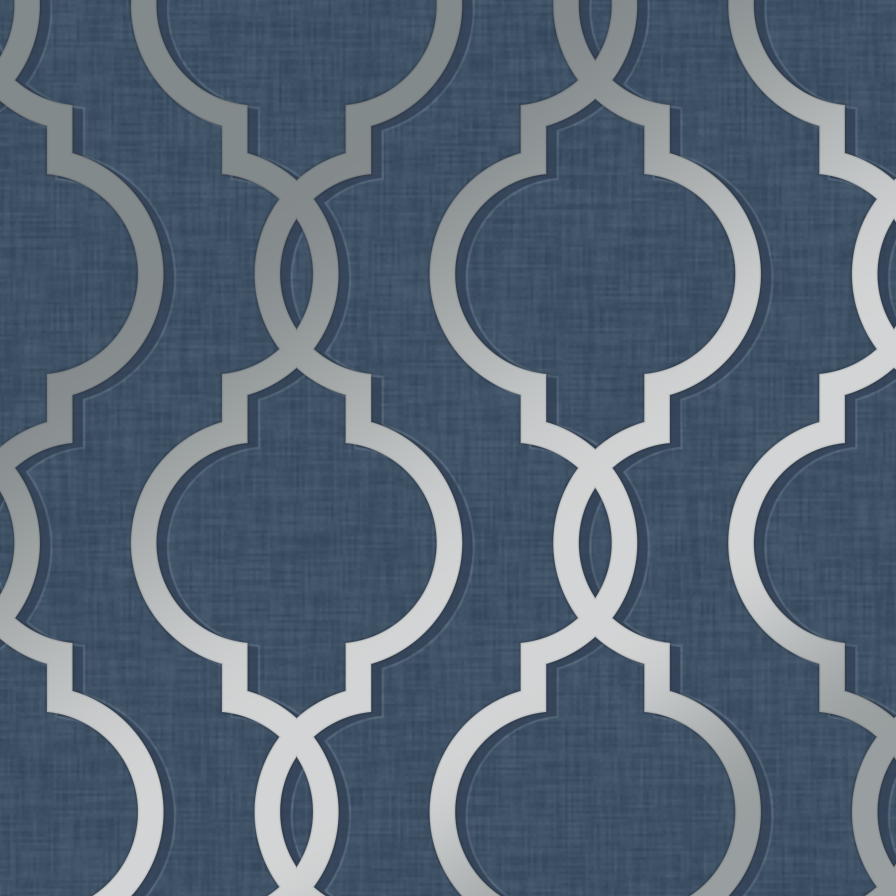
This pattern is drawn by a Shadertoy shader. Its source:

```glsl
#define PERIOD vec2(0.6667, 0.6003)
#define ORIGIN vec2(0.3310, 0.3940)
#define NECK 0.0690
#define RADIUS 0.1263
#define ARC_SHIFT 0.0247
#define HALF_WIDTH 0.0143
#define SHADOW_OFFSET vec2(0.0118, -0.0045)
#define THREADS 310.0
#define WEAVE_DEPTH 0.11
#define BASE_BLUE vec3(0.247, 0.318, 0.397)
#define SHADOW_BLUE vec3(0.212, 0.272, 0.350)

float hash(vec2 p) {
    vec3 q = fract(p.xyx * 0.1031);
    q += dot(q, q.yzx + 33.33);
    return fract((q.x + q.y) * q.z);
}

float noise(vec2 p) {
    vec2 cell = floor(p), f = fract(p);
    f = f * f * (3.0 - 2.0 * f);
    float low = mix(hash(cell), hash(cell + vec2(1, 0)), f.x);
    float high = mix(hash(cell + vec2(0, 1)), hash(cell + vec2(1, 1)), f.x);
    return mix(low, high, f.y);
}

// One ribbon: circular arcs joined by upright steps, antisymmetric about each step
float strand(vec2 q) {
    float u = q.x - NECK;
    float v = abs(q.y);
    if (v > 0.25 * PERIOD.y) {
        v = 0.5 * PERIOD.y - v;
        u = -u;
    }
    float r = length(vec2(u + ARC_SHIFT, v)) - RADIUS;
    float arc = max(abs(r) - HALF_WIDTH, -HALF_WIDTH - u);
    float stepBar = max(abs(u) - HALF_WIDTH, -HALF_WIDTH - r);
    return min(arc, stepBar);
}

// Mirrored ribbons in two columns, staggered by half a period
float trellis(vec2 p) {
    float d = 1.0;
    for (int column = 0; column < 2; column++) {
        vec2 q = (p - ORIGIN) / PERIOD + 0.5 * float(column);
        q = (fract(q + 0.5) - 0.5) * PERIOD;
        d = min(d, min(strand(q), strand(vec2(-q.x, q.y))));
    }
    return d;
}

// Crossed threads of uneven tone
float linen(vec2 p) {
    float across = noise(p * vec2(28.0, THREADS));
    float down = noise(p * vec2(THREADS, 28.0) + 71.0);
    float grain = noise(p * THREADS + 19.0);
    return 0.4 * across + 0.4 * down + 0.2 * grain - 0.5;
}

// Metallic sheen with a bright diagonal band
vec3 silver(vec2 p) {
    float s = dot(vec2(p.x, 1.0 - p.y), vec2(0.55, 0.83));
    float shine = smoothstep(0.34, 0.84, s) - 0.72 * smoothstep(0.96, 1.22, s);
    return mix(vec3(0.515, 0.540, 0.545), vec3(0.825, 0.832, 0.834), shine);
}

void mainImage(out vec4 fragColor, in vec2 fragCoord) {
    vec2 p = fragCoord / iResolution.y;
    float aa = 0.75 / iResolution.y;
    float ribbon = trellis(p);
    float shadow = trellis(p - SHADOW_OFFSET);

    // Cloth with a cast shadow and its thin raised rim
    float weave = linen(p);
    vec3 color = BASE_BLUE + WEAVE_DEPTH * weave;
    vec3 shade = SHADOW_BLUE + 0.3 * WEAVE_DEPTH * weave;
    color = mix(color, shade, 1.0 - smoothstep(-aa, aa, shadow));
    color += 0.065 * (1.0 - smoothstep(0.0006, 0.0006 + 2.0 * aa, abs(shadow - 0.001)));

    // Ribbon with a fine dark border
    color *= 1.0 - 0.15 * (1.0 - smoothstep(0.0, 0.0035, ribbon));
    vec3 metal = silver(p) * (1.0 - 0.1 * smoothstep(-0.0025, 0.0, ribbon));
    color = mix(color, metal, 1.0 - smoothstep(-aa, aa, ribbon));

    fragColor = vec4(color, 1.0);
}
```
